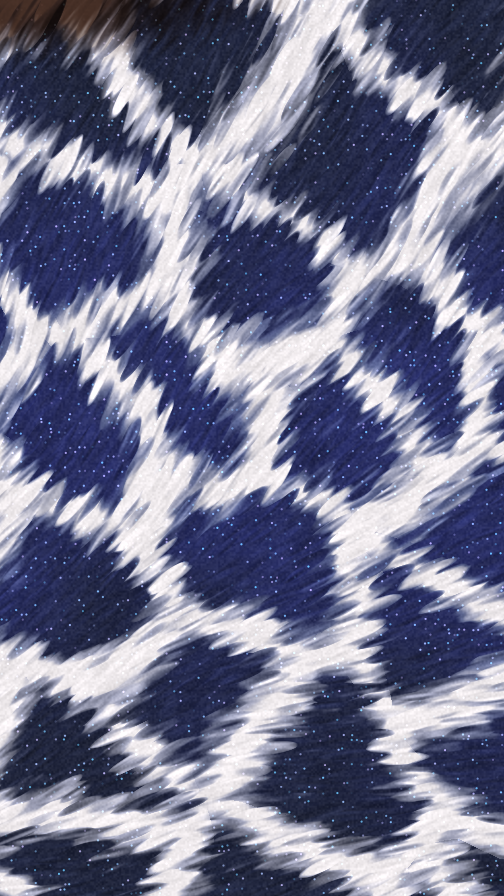
This texture is drawn by a Shadertoy shader. Its source:

```glsl
vec3 hash3(vec2 p) {
    vec3 q = fract(p.xyx * vec3(0.1031, 0.1030, 0.0973));
    q += dot(q, q.yxz + 33.33);
    return fract((q.xxy + q.yzz) * q.zyx);
}

float valueNoise(vec2 p) {
    vec2 i = floor(p), f = fract(p);
    f = f * f * (3.0 - 2.0 * f);
    float low = mix(hash3(i).x, hash3(i + vec2(1, 0)).x, f.x);
    float high = mix(hash3(i + vec2(0, 1)).x, hash3(i + vec2(1, 1)).x, f.x);
    return mix(low, high, f.y);
}

mat2 rotation(float a) {
    return mat2(cos(a), -sin(a), sin(a), cos(a));
}

// Direction of the fur: shallow at the bottom, steep at the top
float furAngle(vec2 p) {
    return mix(0.22, 1.0, smoothstep(0.1, 1.3, p.y))
         + 0.3 * (0.5 - p.x) + 0.5 * (valueNoise(p * 3.5) - 0.5);
}

// Distance to the nearest border between slanted Voronoi patches
float borderDistance(vec2 p) {
    p += 0.09 * (vec2(valueNoise(p * 7.0), valueNoise(p * 7.0 + 40.0)) - 0.5);
    vec2 q = rotation(-0.6) * p / vec2(0.37, 0.26) + 17.3;
    vec2 cell = floor(q), nearest = vec2(9.0), second = vec2(9.0);
    for (int y = -1; y <= 1; y++)
    for (int x = -1; x <= 1; x++) {
        vec2 c = cell + vec2(x, y);
        vec2 r = c + 0.15 + 0.7 * hash3(c).xy - q;
        if (dot(r, r) < dot(nearest, nearest)) {
            second = nearest;
            nearest = r;
        } else if (dot(r, r) < dot(second, second)) {
            second = r;
        }
    }
    return 0.5 * (dot(second, second) - dot(nearest, nearest)) / length(second - nearest);
}

float paleness(vec2 p, float offset) {
    return 1.0 - smoothstep(0.01, 0.25, borderDistance(p) + offset);
}

// Overlapping tufts, each taking its tone from the patch at its root
// Returns paleness and fine strand tone
vec2 fur(vec2 p) {
    const float spacing = 0.026;
    vec2 cell = floor(p / spacing);
    vec3 sum = vec3(paleness(p, 0.0), 0.5, 1.0) * 0.02;
    for (int y = -2; y <= 2; y++)
    for (int x = -2; x <= 2; x++) {
        vec2 c = cell + vec2(x, y);
        vec3 rnd = hash3(c + 71.0);
        vec2 root = (c + rnd.xy) * spacing;
        vec2 local = rotation(furAngle(root) + 0.25 * (rnd.z - 0.5)) * (p - root);
        vec2 e = local / vec2(0.055, 0.009 + 0.006 * rnd.x);
        float shape = 1.0 - dot(e, e);
        if (shape <= 0.0) continue;
        float order = fract(rnd.z * 7.0 + rnd.x);
        float weight = shape * shape * (0.04 + pow(order, 4.0));
        float strand = valueNoise(local * vec2(16.0, 145.0) + rnd.xy * 90.0);
        float tone = paleness(root, 0.14 * (rnd.y - 0.5)) + 0.16 * (rnd.x - 0.5);
        sum += weight * vec3(tone, strand, 1.0);
    }
    return sum.xy / sum.z;
}

// Tiny coloured glints on a jittered grid
vec3 glints(vec2 p) {
    vec2 q = p * 105.0, cell = floor(q);
    vec3 rnd = hash3(cell + 311.0);
    float d = length(q - cell - 0.25 - 0.5 * rnd.xy);
    float spot = smoothstep(0.36, 0.08, d) * smoothstep(0.82, 1.0, rnd.z);
    return spot * mix(vec3(0.25, 0.6, 0.7), vec3(0.6, 0.5, 0.65), rnd.x);
}

void mainImage(out vec4 fragColor, in vec2 fragCoord) {
    vec2 p = fragCoord / iResolution.x;
    float top = iResolution.y / iResolution.x;
    vec2 f = fur(p);
    float strand = f.y - 0.5;
    float pale = clamp(f.x, 0.0, 1.0);
    float tone = pale + strand * (0.24 + 1.1 * pale * (1.0 - pale));

    // Navy loses its blue towards the top and the bottom
    float dull = smoothstep(0.3, 0.9, abs(p.y / top - 0.5) * 1.5 + 0.5 * valueNoise(p * 5.0));
    vec3 navy = mix(vec3(0.16, 0.18, 0.38), vec3(0.13, 0.15, 0.24), dull);
    vec3 steel = mix(vec3(0.34, 0.38, 0.55), vec3(0.42, 0.43, 0.50), dull);
    vec3 color = mix(navy, steel, smoothstep(0.08, 0.40, tone));
    color = mix(color, vec3(0.64, 0.65, 0.74), smoothstep(0.36, 0.68, tone));
    color = mix(color, vec3(0.94, 0.92, 0.93), smoothstep(0.62, 0.92, tone));
    color *= 1.0 + strand * mix(0.6, 0.15, pale);

    // Glints and fine grain
    color += glints(p) * (1.0 - 0.8 * pale);
    color += 0.07 * (valueNoise(p * 260.0) - 0.5);

    // Brown shadow in the upper left corner
    vec2 corner = vec2(p.x, top - p.y) / vec2(0.55, 0.13);
    float shadow = smoothstep(1.1, 0.3, length(corner) + 0.4 * strand);
    color = mix(color, color * vec3(0.25, 0.18, 0.15) + vec3(0.04, 0.02, 0.01), shadow);
    fragColor = vec4(clamp(color, 0.0, 1.0), 1.0);
}
```
